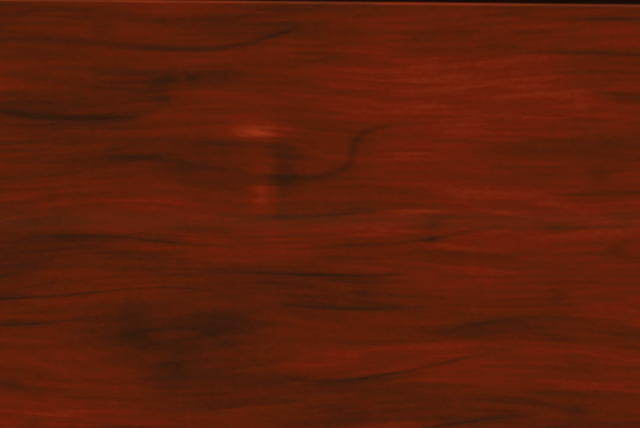
Write a WebGL 1 fragment shader that draws this texture.

```glsl
precision highp float;
// Polished red-brown wood plank with streaked grain, dark veins and soft knots.
uniform vec2 u_resolution;

#define BASE_TONE 0.367
#define BLOTCH_AMOUNT 0.06
#define STREAK_AMOUNT 0.11
#define FIBRE_AMOUNT 0.08
#define VEIN_AMOUNT 0.065
#define KNOT_AMOUNT 0.075
#define FLECK_AMOUNT 0.07
#define GLOW_AMOUNT 0.10
#define WAVINESS 0.009
#define FLECK_COUNT 14

float hash(vec2 p) {
  return fract(sin(dot(p, vec2(127.1, 311.7))) * 43758.55);
}

// Smooth cellular noise: random cell values blended by distance.
float cells(vec2 p) {
  vec2 base = floor(p);
  float sum = 0.0;
  float total = 0.0;
  for (int j = -1; j <= 1; j++) {
    for (int i = -1; i <= 1; i++) {
      vec2 id = base + vec2(float(i), float(j));
      vec2 d = id + vec2(hash(id), hash(id + 37.0)) - p;
      float weight = exp(-5.0 * dot(d, d));
      sum += weight * hash(id + 71.0);
      total += weight;
    }
  }
  return sum / total;
}

float spot(vec2 p, vec2 centre, vec2 size) {
  vec2 q = (p - centre) / size;
  return exp(-dot(q, q));
}

// Slow layered sines bend the grain; it parts around the two knots.
vec2 bendGrain(vec2 p) {
  float wave = sin(p.x * 4.1 + p.y * 5.0) + 0.5 * sin(p.x * 9.3 - p.y * 11.0 + 1.7);
  float part = 0.25 * (p.y - 0.60) * spot(p, vec2(0.60, 0.60), vec2(0.28, 0.16))
             + 0.35 * (p.y - 0.20) * spot(p, vec2(0.40, 0.20), vec2(0.30, 0.16));
  return vec2(p.x, p.y + WAVINESS * wave - part);
}

// Thin dark lines where a wandering row coordinate crosses whole numbers.
float veins(vec2 g) {
  float row = g.y * 13.0 + 2.2 * cells(g * vec2(1.8, 3.0) + 13.0);
  float away = abs(fract(row) - 0.5) / 13.0;
  float strength = smoothstep(0.38, 0.72, cells(vec2(g.x * 3.0, floor(row) * 3.7)));
  float line = exp(-pow(away / 0.0045, 2.0)) + 0.45 * exp(-pow(away / 0.014, 2.0));
  return line * strength;
}

float knots(vec2 p) {
  vec2 q = p + 0.05 * (vec2(cells(p * 9.0), cells(p * 9.0 + 50.0)) - 0.5);
  float upper = 0.6 * spot(q, vec2(0.49, 0.61), vec2(0.10, 0.07))
              + spot(q, vec2(0.675, 0.61), vec2(0.04, 0.10));
  float lower = spot(q, vec2(0.30, 0.23), vec2(0.050, 0.06))
              + spot(q, vec2(0.40, 0.14), vec2(0.055, 0.045))
              + 0.9 * spot(q, vec2(0.51, 0.23), vec2(0.11, 0.06));
  float band = 0.8 * spot(q, vec2(0.05, 0.41), vec2(0.36, 0.055));
  return upper + lower + band;
}

// Small scattered dark marks, stretched along the grain.
float flecks(vec2 p) {
  float sum = 0.0;
  for (int i = 0; i < FLECK_COUNT; i++) {
    vec2 seed = vec2(float(i), 5.0);
    vec2 centre = vec2(1.5 * hash(seed), hash(seed + 9.0));
    float size = mix(0.009, 0.020, hash(seed + 21.0));
    sum += spot(p, centre, size * vec2(1.8, 0.9));
  }
  return sum;
}

// Warm patches: the flame inside the upper knot and long bright streaks.
float glow(vec2 p, float fibre) {
  float flame = 1.3 * spot(p, vec2(0.60, 0.692), vec2(0.065, 0.020))
              + 0.8 * spot(p, vec2(0.615, 0.56), vec2(0.028, 0.060));
  float streaks = 0.7 * spot(p, vec2(1.05, 0.508), vec2(0.20, 0.008))
                + 0.5 * spot(p, vec2(1.15, 0.46), vec2(0.25, 0.009))
                + 0.5 * spot(p, vec2(0.08, 0.53), vec2(0.18, 0.015));
  return (flame + streaks) * (0.6 + 0.8 * fibre);
}

vec3 woodColour(float tone) {
  vec3 colour = mix(vec3(0.22, 0.105, 0.050), vec3(0.34, 0.120, 0.040),
                    smoothstep(0.0, 1.0, (tone - 0.20) / 0.16));
  colour.r = clamp(tone, 0.21, 0.62);
  colour.gb += vec2(0.50, 0.25) * max(tone - 0.42, 0.0);
  return colour;
}

void main() {
  vec2 p = gl_FragCoord.xy / u_resolution.y;
  vec2 g = bendGrain(p);

  // Broad blotches, long streaks and fine fibres.
  float fibre = cells(g * vec2(9.0, 110.0));
  float tone = BASE_TONE
    + BLOTCH_AMOUNT * (cells(g * vec2(2.2, 5.0) + 3.0) - 0.5)
    + STREAK_AMOUNT * (cells(g * vec2(3.0, 24.0) + 29.0) - 0.5)
    + FIBRE_AMOUNT * (fibre - 0.5)
    + 0.035 * (cells(p * vec2(90.0, 150.0)) - 0.5);
  tone -= VEIN_AMOUNT * veins(g) + KNOT_AMOUNT * knots(p) + FLECK_AMOUNT * flecks(p);
  tone += GLOW_AMOUNT * glow(p, fibre);
  vec3 colour = woodColour(tone);

  // Faint reflected sheen across the middle.
  colour += vec3(0.0, 0.014, 0.013) * exp(-pow((p.y - 0.485) / 0.022, 2.0));

  // Top edge: a narrow lit rim below a dark gap that widens to the right.
  float edge = p.y - mix(1.004, 0.990, p.x / 1.5);
  colour += vec3(0.12, 0.06, 0.04) * exp(-pow((edge + 0.004) / 0.003, 2.0));
  colour = mix(colour, vec3(0.10, 0.04, 0.03), smoothstep(-0.002, 0.003, edge));
  gl_FragColor = vec4(colour, 1.0);
}
```
